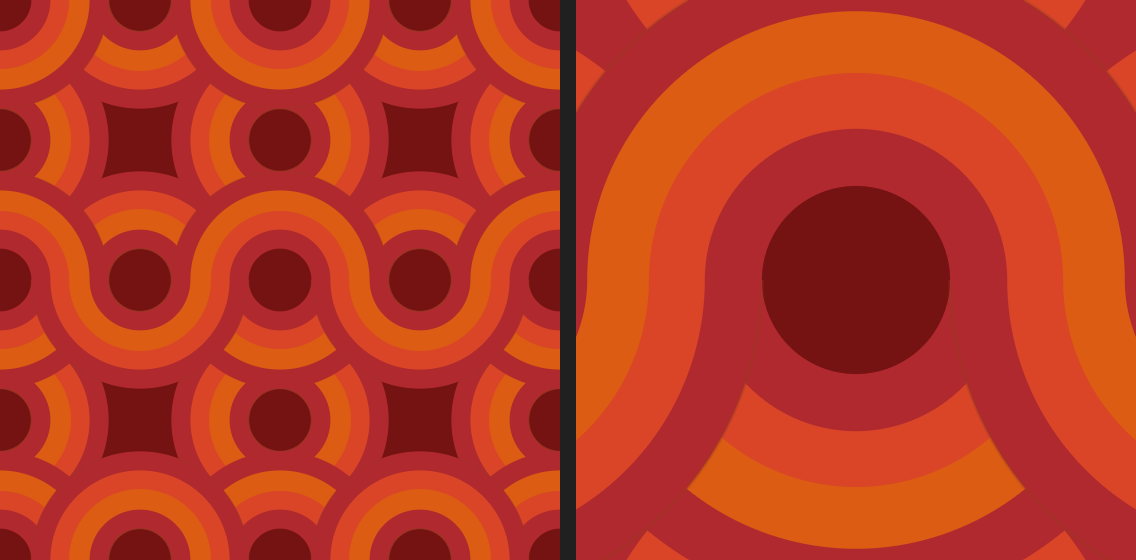
Left: the whole. Right: its middle third, enlarged.
Reproduce this pattern procedurally as a Shadertoy shader.

```glsl
// Retro wallpaper: waving striped ribbons weave between banded circles and
// concave dark squares. Mirror folds reduce the plane to one small cell, two
// repeats across and one down, where three ring stacks are painted in order.

const vec3 MAROON = vec3(0.46, 0.07, 0.07);
const vec3 CRIMSON = vec3(0.69, 0.16, 0.18);
const vec3 ORANGE = vec3(0.86, 0.36, 0.07);
const vec3 VERMILION = vec3(0.85, 0.27, 0.15);
const vec3 HAIRLINE = vec3(0.60, 0.22, 0.13);
const float RIM = 0.776;

// Antialiased coverage of a disc, given the distance to its centre.
float disc(float dist, float radius, float pixel) {
    return clamp(0.5 + (radius - dist) / pixel, 0.0, 1.0);
}

// Thin line along a circle.
float hairline(float dist, float radius, float pixel) {
    return disc(abs(dist - radius), 0.004, pixel);
}

// Concentric bands around a maroon core, painted from the rim inwards.
vec3 paintRings(vec3 under, float dist, vec3 outer, vec3 inner, float middle, float pixel) {
    vec3 col = mix(under, CRIMSON, disc(dist, RIM, pixel));
    col = mix(col, outer, disc(dist, 0.64, pixel));
    col = mix(col, inner, disc(dist, middle, pixel));
    col = mix(col, CRIMSON, disc(dist, 0.36, pixel));
    return mix(col, MAROON, disc(dist, 0.224, pixel));
}

// Rings with orange inside and a fine outlined core.
vec3 paintTrough(vec3 under, float dist, float pixel) {
    vec3 col = paintRings(under, dist, VERMILION, ORANGE, 0.507, pixel);
    return mix(col, HAIRLINE, 0.8 * hairline(dist, 0.224, pixel));
}

// Rings with orange outside and a plain core.
vec3 paintCrest(vec3 under, float dist, float pixel) {
    return paintRings(under, dist, ORANGE, VERMILION, 0.493, pixel);
}

void mainImage(out vec4 fragColor, in vec2 fragCoord) {
    vec2 p = 4.0 * fragCoord / iResolution.xy;
    float pixel = 4.0 / min(iResolution.x, iResolution.y);

    // Mirror folds: x into 0..1, y into 0..2, with the ribbon along y = 1.
    vec2 cell = vec2(abs(mod(p.x + 1.0, 2.0) - 1.0), abs(mod(p.y + 1.0, 4.0) - 2.0));
    bool above = cell.y > 1.0;

    float crest = length(cell - vec2(0.0, 1.0));
    float trough = length(cell - vec2(1.0, 1.0));
    float between = length(cell - vec2(0.0, above ? 2.0 : 0.0));

    // Circles between ribbons; bare ground shows as the concave squares.
    vec3 col = paintTrough(MAROON, between, pixel);

    // The ribbon passes over its crest circle above, its trough circle below.
    float top = above ? crest : trough;
    float lower = above ? trough : crest;
    col = above ? paintTrough(col, lower, pixel) : paintCrest(col, lower, pixel);

    // Fine seam where the ribbon border crosses other rings.
    float covered = disc(min(lower, between), RIM, pixel);
    float seam = hairline(top, RIM, pixel) * covered;
    col = above ? paintCrest(col, top, pixel) : paintTrough(col, top, pixel);
    col = mix(col, HAIRLINE, 0.35 * seam);

    fragColor = vec4(col, 1.0);
}
```
